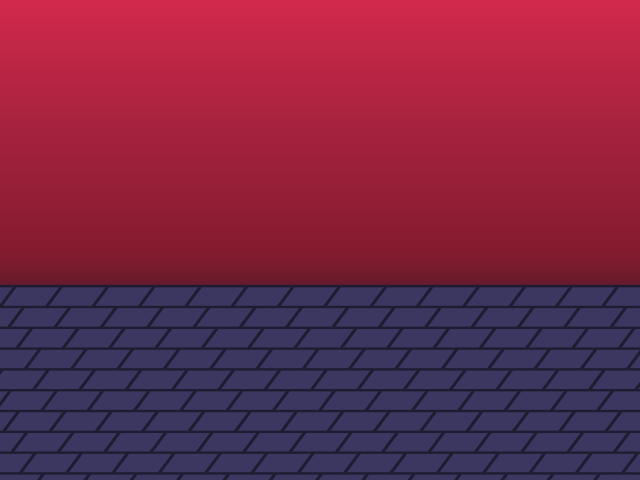
Give the GLSL for this background, as a WebGL 2 fragment shader.

```glsl
#version 300 es
precision highp float;
// Crimson sky fading into dusk above a floor of slanted indigo tiles.
uniform vec2 u_resolution;
out vec4 fragColor;

const vec3 GROUT = vec3(0.118, 0.108, 0.190);
const vec3 TILE = vec3(0.233, 0.216, 0.382);
const float HORIZON = 0.5962;

// Vertical gradient with a shadow gathering above the horizon.
vec3 skyColor(float depth) {
    vec3 sky = mix(vec3(0.82, 0.162, 0.297), vec3(0.655, 0.134, 0.245),
                   clamp(depth / 0.26, 0.0, 1.0));
    sky = mix(sky, vec3(0.48, 0.098, 0.168),
              clamp((depth - 0.26) / (HORIZON - 0.26), 0.0, 1.0));
    float shade = clamp((depth - 0.486) / (HORIZON - 0.486), 0.0, 1.0);
    return mix(sky, vec3(0.22, 0.12, 0.20), 0.38 * shade * shade * shade);
}

// Antialiased coverage of a line, from distance to its centre.
float stroke(float dist, float halfWidth, float pixel) {
    return clamp((halfWidth - dist) / pixel + 0.5, 0.0, 1.0);
}

// Rows of parallelograms, each row shifted a little to the right.
vec3 floorColor(float x, float depth, float pixel) {
    const float rowHeight = 0.04335;
    const float tileWidth = 0.09653;
    const float slant = 0.75;
    float level = (depth - HORIZON) / rowHeight;
    float row = floor(level);
    float rowDist = abs(level - round(level)) * rowHeight;

    float slide = x - 0.0161 - row * 0.01726
                + slant * (level - row - 0.5) * rowHeight;
    float cell = slide / tileWidth;
    float slashDist = abs(cell - round(cell)) * tileWidth / length(vec2(1.0, slant));

    float joint = max(stroke(rowDist, 0.0025, pixel), stroke(slashDist, 0.0032, pixel));
    return mix(TILE, GROUT, joint);
}

void main() {
    vec2 p = gl_FragCoord.xy / u_resolution.y;
    float pixel = 1.0 / u_resolution.y;
    float depth = 1.0 - p.y;

    // The floor starts at the upper edge of its first joint.
    float ground = clamp((depth - HORIZON + 0.0025) / pixel + 0.5, 0.0, 1.0);
    vec3 color = skyColor(depth);
    if (ground > 0.0) {
        vec3 tiles = depth < HORIZON ? GROUT : floorColor(p.x, depth, pixel);
        color = mix(color, tiles, ground);
    }
    fragColor = vec4(color, 1.0);
}
```
